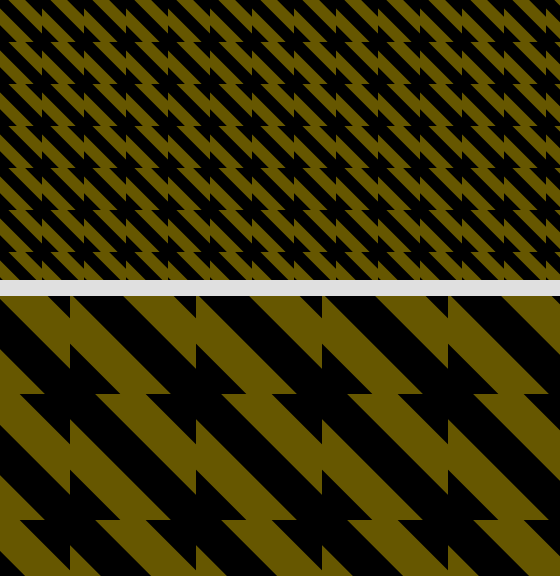
Top: the whole. Bottom: its middle third, enlarged.
Reproduce this pattern procedurally as a WebGL 2 fragment shader.

```glsl
#version 300 es
precision highp float;
// Square tiles, anchored at the top left corner, each cut by two gold diagonal
// bands on black. The bands are offset at the tile seams, so they break into
// notches. Edges are smoothed by averaging a small grid of samples.
uniform vec2 u_resolution;
out vec4 fragColor;

const vec3 BLACK = vec3(0.0);
const vec3 GOLD = vec3(0.4, 0.341, 0.0);
const float TILE_SIZE = 0.15;    // in canvas heights: 6 2/3 tiles down
const float BAND_CENTER = 0.4;   // distance from the tile diagonal, in tiles
const float BAND_HALF = 0.2;
const int SAMPLES = 4;           // per axis

// 1 inside the bands lying on both sides of the falling diagonal
float diagonalBands(vec2 cell, float center, float halfWidth) {
    float offset = abs(cell.x - cell.y);
    return 1.0 - step(halfWidth, abs(offset - center));
}

// Pattern at a point measured right and down from the top left corner
float tiledBands(vec2 point, float tileSize) {
    return diagonalBands(fract(point / tileSize), BAND_CENTER, BAND_HALF);
}

// Share of one pixel covered by the bands
float bandCoverage(vec2 pixelCenter, vec2 resolution) {
    float covered = 0.0;
    for (int j = 0; j < SAMPLES; j++) {
        for (int i = 0; i < SAMPLES; i++) {
            vec2 jitter = (vec2(i, j) + 0.5) / float(SAMPLES) - 0.5;
            vec2 point = pixelCenter + jitter;
            point.y = resolution.y - point.y;
            covered += tiledBands(point / resolution.y, TILE_SIZE);
        }
    }
    return covered / float(SAMPLES * SAMPLES);
}

void main() {
    float coverage = bandCoverage(gl_FragCoord.xy, u_resolution);
    fragColor = vec4(mix(BLACK, GOLD, coverage), 1.0);
}
```
